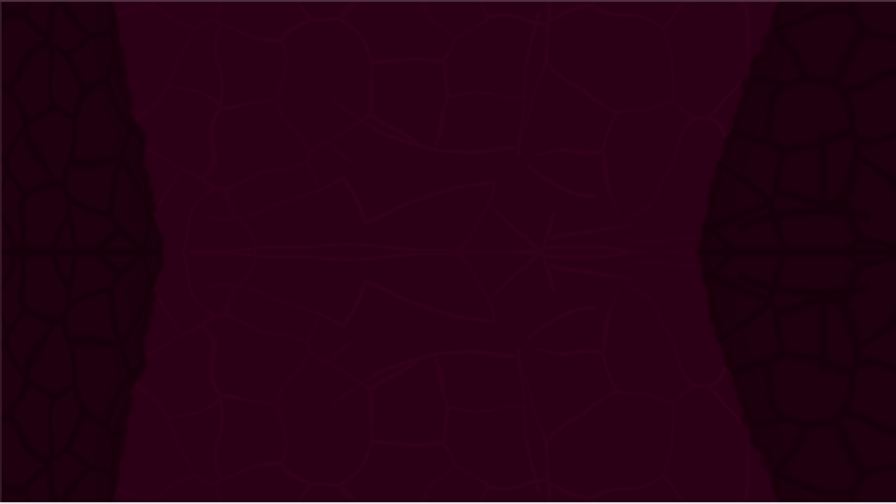
Give the GLSL for this background, as a Shadertoy shader.

```glsl
#define FIELD_COLOR vec3(0.168, 0.000, 0.085)
#define FIELD_VEIN vec3(0.198, 0.004, 0.096)
#define SIDE_COLOR vec3(0.120, 0.000, 0.057)
#define SIDE_VEIN vec3(0.085, 0.000, 0.037)
#define FRAME_DIM vec3(0.320, 0.190, 0.255)
#define FRAME_BRIGHT vec3(0.950, 0.910, 0.930)
#define FIELD_CELLS 6.4
#define SIDE_CELLS 8.5
#define FIELD_VEIN_WIDTH 0.006
#define SIDE_VEIN_WIDTH 0.016
#define RAGGEDNESS 0.011
#define FRAME_WIDTH 0.0035

vec2 hash2(vec2 p) {
    vec3 q = fract(vec3(p.xyx) * vec3(0.1031, 0.1030, 0.0973));
    q += dot(q, q.yzx + 33.33);
    return fract((q.xx + q.yz) * q.zy);
}

float gradientNoise(vec2 p) {
    vec2 cell = floor(p), f = fract(p);
    vec2 u = f * f * f * (f * (f * 6.0 - 15.0) + 10.0);
    vec4 ramps;
    for (int i = 0; i < 4; i++) {
        vec2 corner = vec2(i & 1, i >> 1);
        ramps[i] = dot(hash2(cell + corner) * 2.0 - 1.0, f - corner);
    }
    return mix(mix(ramps.x, ramps.y, u.x), mix(ramps.z, ramps.w, u.x), u.y);
}

// Distance to the nearest border between scattered cells
float cellBorder(vec2 p) {
    vec2 cell = floor(p), f = fract(p), nearest = vec2(0.0);
    float best = 9.0, border = 9.0;
    for (int y = -1; y <= 1; y++)
    for (int x = -1; x <= 1; x++) {
        vec2 g = vec2(x, y);
        vec2 r = g + hash2(cell + g) - f;
        if (dot(r, r) < best) { best = dot(r, r); nearest = r; }
    }
    for (int y = -2; y <= 2; y++)
    for (int x = -2; x <= 2; x++) {
        vec2 g = vec2(x, y);
        vec2 r = g + hash2(cell + g) - f;
        vec2 gap = r - nearest;
        if (dot(gap, gap) > 1e-4)
            border = min(border, dot(0.5 * (nearest + r), normalize(gap)));
    }
    return border;
}

// Approximate distance to a bowed stroke
float branch(vec2 p, vec2 a, vec2 b, float bow) {
    vec2 d = b - a;
    float t = clamp(dot(p - a, d) / dot(d, d), 0.0, 1.0);
    vec2 normal = normalize(vec2(-d.y, d.x));
    return length(p - a - d * t - normal * bow * 4.0 * t * (1.0 - t));
}

float mainBranches(vec2 p) {
    float d = branch(p, vec2(0.66, 0.30), vec2(1.03, 0.21), -0.045);
    d = min(d, branch(p, vec2(1.03, 0.19), vec2(1.07, 0.48), 0.01));
    d = min(d, branch(p, vec2(0.42, 0.065), vec2(0.678, 0.148), -0.02));
    d = min(d, branch(p, vec2(0.678, 0.148), vec2(0.731, 0.06), 0.0));
    d = min(d, branch(p, vec2(0.731, 0.06), vec2(0.979, 0.143), 0.01));
    d = min(d, branch(p, vec2(0.90, 0.005), vec2(0.979, 0.143), -0.02));
    d = min(d, branch(p, vec2(0.974, 0.095), vec2(1.065, 0.005), 0.0));
    d = min(d, branch(p, vec2(1.072, 0.005), vec2(1.10, 0.08), 0.0));
    d = min(d, branch(p, vec2(1.05, 0.167), vec2(1.185, 0.113), -0.015));
    return min(d, branch(p, vec2(1.09, 0.03), vec2(1.25, 0.05), 0.0));
}

void mainImage(out vec4 fragColor, in vec2 fragCoord) {
    vec2 uv = fragCoord / iResolution.xy;
    float aspect = iResolution.x / iResolution.y;
    float pixel = 1.0 / iResolution.y;

    // Upper and lower halves mirror each other
    vec2 p = vec2(uv.x * aspect, abs(uv.y - 0.5));
    float height = p.y * 2.0;
    vec2 bend = vec2(gradientNoise(p * 9.0), gradientNoise(p * 9.0 + 31.7));
    vec2 warped = p + 0.04 * bend;

    // Fine pale veins, sparse around the main branches
    float fieldDistance = cellBorder(warped * FIELD_CELLS + 3.0) / FIELD_CELLS;
    fieldDistance += 0.02 * (1.0 - smoothstep(0.12, 0.24, length((p - vec2(0.9, 0.0)) * vec2(0.6, 1.0))));
    float seam = abs(p.y - 0.006 - 0.02 * gradientNoise(vec2(p.x * 7.0, 2.5)));
    seam += 0.02 * smoothstep(0.28, 0.32, abs(uv.x - 0.5));
    fieldDistance = min(min(fieldDistance, seam), mainBranches(p + 0.016 * bend));
    float fieldVein = 1.0 - smoothstep(0.2 * FIELD_VEIN_WIDTH, FIELD_VEIN_WIDTH + 0.5 * pixel, fieldDistance);
    fieldVein *= 0.6 + 0.4 * smoothstep(-0.25, 0.2, gradientNoise(p * 4.0 + 7.0));
    vec3 color = mix(FIELD_COLOR, FIELD_VEIN, 0.8 * fieldVein);

    // Bulging side walls with ragged rims
    float ragged = RAGGEDNESS * (gradientNoise(p * 20.0) + 0.5 * gradientNoise(p * 46.0));
    float leftRim = 0.178 - 0.048 * smoothstep(0.0, 1.0, height);
    float rightRim = 0.779 + 0.091 * pow(height, 1.3);
    float inside = max(leftRim - uv.x, uv.x - rightRim) + ragged;
    float wall = smoothstep(-0.004, 0.004, inside);

    // Broad dark veins, with narrower cells on the left
    vec2 stretch = uv.x < 0.5 ? vec2(1.6, 1.0) : vec2(0.9, 1.0);
    float sideDistance = cellBorder(warped * stretch * SIDE_CELLS + 11.0) / SIDE_CELLS;
    sideDistance = min(sideDistance, p.y);
    if (uv.x > 0.5) {
        sideDistance = min(sideDistance, branch(p, vec2(1.47, 0.05), vec2(1.72, 0.07), 0.02));
        sideDistance = min(sideDistance, branch(p, vec2(1.632, 0.08), vec2(1.632, 0.23), 0.0));
    }
    float sideVein = 1.0 - smoothstep(0.0, SIDE_VEIN_WIDTH, sideDistance);
    float rimShade = 1.0 - smoothstep(0.0, 0.045, inside);
    color = mix(color, mix(SIDE_COLOR, SIDE_VEIN, max(0.85 * sideVein, 0.45 * rimShade)), wall);

    // Hairline frame, brightest along the bottom
    vec3 edges = vec3(uv.y, 1.0 - uv.y, uv.x * aspect);
    vec3 lines = clamp((FRAME_WIDTH - edges) / pixel + 0.5, 0.0, 1.0);
    color *= 1.0 - 0.3 * (1.0 - smoothstep(0.004, 0.012, uv.y));
    color = mix(color, FRAME_DIM, max(lines.y, 0.5 * lines.z));
    color = mix(color, FRAME_BRIGHT, lines.x);
    fragColor = vec4(color, 1.0);
}
```
